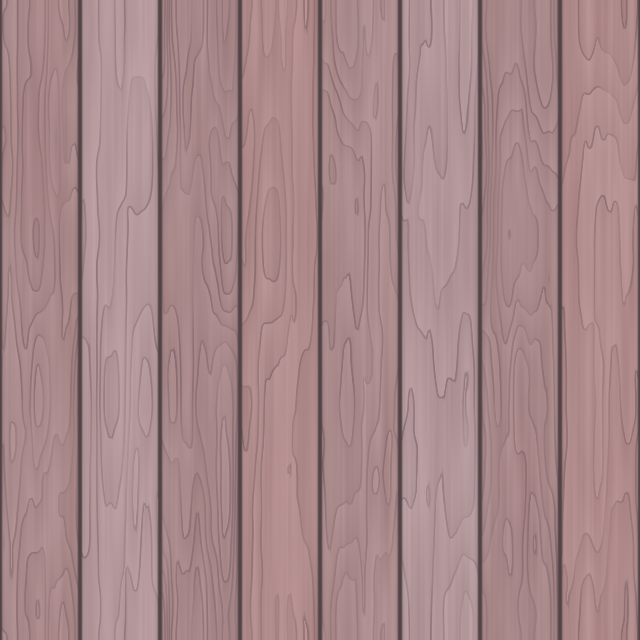
This texture is drawn by a WebGL 1 fragment shader. Its source:

```glsl
precision highp float;
// Eight upright planks of dusty rose wood, parted by soft dark gaps.
// The grain is drawn as contour lines of a tall stretched noise, one field
// per plank; the noise wraps vertically and the planks wrap horizontally.
uniform vec2 u_resolution;

const float PLANKS = 8.0;
const float PI = 3.14159265;
const vec3 WOOD = vec3(0.682, 0.554, 0.562);
const vec3 GRAIN = vec3(0.44, 0.34, 0.36);
const vec3 GAP = vec3(0.32, 0.265, 0.275);

float hash(vec3 p) {
    p = fract(p * vec3(0.1031, 0.1030, 0.0973));
    p += dot(p, p.yzx + 33.33);
    return fract((p.x + p.y) * p.z);
}

// Value noise whose rows repeat after cells.y, with its own seed.
float noise(vec2 p, vec2 cells, float seed) {
    p *= cells;
    vec2 i = floor(p);
    vec2 f = p - i;
    f = f * f * f * (f * (f * 6.0 - 15.0) + 10.0);
    float low = mod(i.y, cells.y);
    float high = mod(i.y + 1.0, cells.y);
    float x = i.x + 17.0;
    float bottom = mix(hash(vec3(x, low, seed)), hash(vec3(x + 1.0, low, seed)), f.x);
    float top = mix(hash(vec3(x, high, seed)), hash(vec3(x + 1.0, high, seed)), f.x);
    return mix(bottom, top, f.y);
}

// Growth ring height; whole values are the grain lines.
float rings(vec2 p, float count, float seed) {
    float h = noise(p, vec2(2.6, 3.0), seed);
    h += 0.45 * noise(p, vec2(6.0, 5.0), seed + 11.0);
    h += 0.07 * noise(p, vec2(13.0, 19.0), seed + 23.0);
    return h * count;
}

// Slope of the rings per unit of the canvas.
float ringSlope(vec2 p, float count, float seed, float h) {
    float e = 0.0006;
    float dx = rings(p + vec2(e * PLANKS, 0.0), count, seed) - h;
    float dy = rings(p + vec2(0.0, e), count, seed) - h;
    return max(length(vec2(dx, dy)) / e, 1.0);
}

// Lightness and warmth of a plank, in a rhythm with small random shifts.
vec3 plankColor(float id, float seed) {
    float swing = sin(id * PI * 0.5);
    float tone = 0.018 * (swing - cos(id * PI));
    tone += 0.014 * (hash(vec3(id, 5.0, seed)) - 0.5);
    return WOOD + tone + vec3(0.012, -0.006, -0.011) * -swing;
}

void main() {
    vec2 uv = gl_FragCoord.xy / u_resolution;
    float pixel = 1.0 / min(u_resolution.x, u_resolution.y);
    float id = floor(uv.x * PLANKS);
    vec2 p = vec2(fract(uv.x * PLANKS), uv.y);
    float seed = id * 37.0 + 9.0;

    // Grain lines of even width, with a soft shade between them
    float count = 4.6 + 1.3 * cos(id * PI);
    float h = rings(p, count, seed);
    float phase = fract(h);
    float dist = min(phase, 1.0 - phase) / ringSlope(p, count, seed, h);
    float line = 1.0 - smoothstep(0.0003, 0.0014 + 0.6 * pixel, dist);
    float strength = mix(0.12, 0.55, noise(p, vec2(5.0, 7.0), seed + 41.0));
    float shade = (0.5 - phase) * smoothstep(0.0, 0.002, dist);

    // Fine fibres and broad weathering
    float fibre = noise(p, vec2(34.0, 5.0), seed + 53.0) - 0.5;
    float streak = noise(p, vec2(11.0, 3.0), seed + 67.0) - 0.5;
    float stain = noise(p, vec2(2.0, 4.0), seed + 79.0) - 0.5;

    vec3 color = plankColor(id, seed);
    color += 0.035 * shade + 0.028 * fibre + 0.04 * streak;
    color += vec3(0.012, 0.022, 0.026) * stain;
    color = mix(color, GRAIN, line * strength);

    // Gaps centred on the plank edges
    float edge = min(p.x, 1.0 - p.x) / PLANKS;
    color *= 1.0 - 0.06 * (1.0 - smoothstep(0.003, 0.010, edge));
    float gap = 1.0 - smoothstep(0.0012, 0.0045 + 0.5 * pixel, edge);
    gl_FragColor = vec4(mix(color, GAP, gap), 1.0);
}
```
